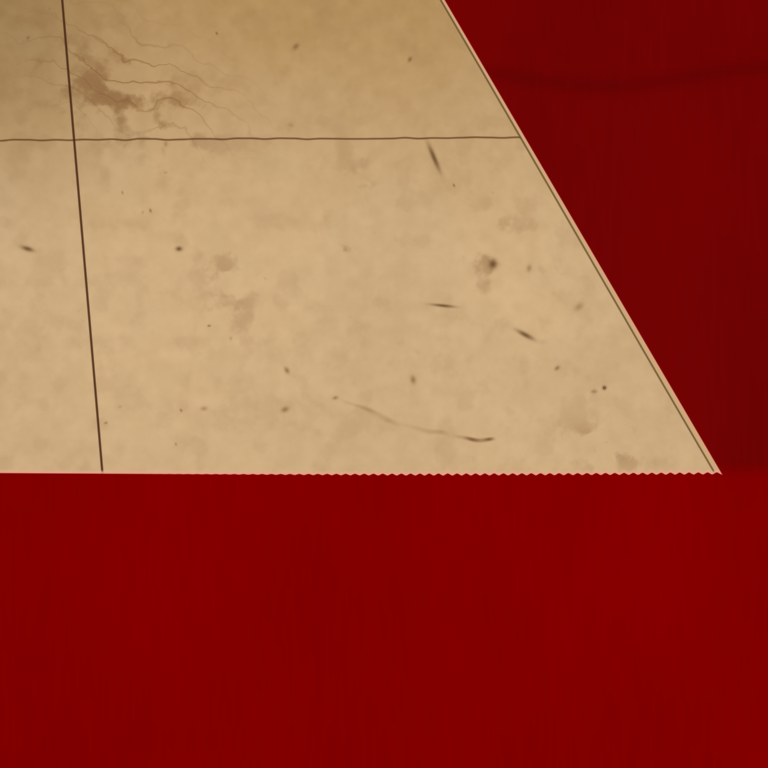
Reproduce this texture procedurally as a WebGL 2 fragment shader.

```glsl
#version 300 es
precision highp float;
// Cream marble tiles bounded by deep red cloth below and to the right.
// Straight edges and joints are signed distances; veins, stains and weave
// come from value noise, and the small pits from a hashed scatter loop.
uniform vec2 u_resolution;
out vec4 fragColor;

float hash(vec2 p) {
    return fract(sin(dot(p, vec2(127.1, 311.7))) * 43758.5);
}

float noise(vec2 p) {
    vec2 i = floor(p), f = fract(p);
    f = f * f * (3.0 - 2.0 * f);
    return mix(mix(hash(i), hash(i + vec2(1, 0)), f.x),
               mix(hash(i + vec2(0, 1)), hash(i + vec2(1, 1)), f.x), f.y);
}

float fbm(vec2 p) {
    float sum = 0.0, amp = 0.5;
    for (int i = 0; i < 5; i++) {
        sum += amp * noise(p);
        p = mat2(1.6, 1.2, -1.2, 1.6) * p + 7.3;
        amp *= 0.5;
    }
    return sum;
}

// Soft elliptical patch, rotated by angle.
float patchMask(vec2 p, vec2 centre, vec2 radius, float angle) {
    float c = cos(angle), s = sin(angle);
    vec2 q = mat2(c, -s, s, c) * (p - centre) / radius;
    return exp(-dot(q, q));
}

// Thin line of half width w at signed distance d.
float stroke(float d, float w, float aa) {
    return 1.0 - smoothstep(w - aa, w + aa, abs(d));
}

vec3 marble(vec2 p, float aa) {
    float cloud = fbm(p * 6.0), grain = fbm(p * 65.0);
    float shade = smoothstep(0.66, 1.04, p.y + 0.16 * (cloud - 0.5));
    vec3 col = mix(vec3(0.805, 0.675, 0.505), vec3(0.70, 0.555, 0.36), shade);
    col *= 1.0 - 0.13 * smoothstep(0.22, 0.0, p.x) * smoothstep(0.6, 1.0, p.y);
    col *= 0.965 + 0.07 * cloud;
    col += 0.05 * (grain - 0.48);

    // Stained regions broken up by noise
    float blotch = smoothstep(0.48, 0.72, fbm(p * 38.0 + 4.0));
    float stain = patchMask(p, vec2(0.16, 0.875), vec2(0.10, 0.05), -0.4)
        + 0.8 * patchMask(p, vec2(0.465, 0.70), vec2(0.025, 0.075), 0.0)
        + 0.6 * patchMask(p, vec2(0.66, 0.66), vec2(0.05, 0.05), 0.0)
        + 0.6 * patchMask(p, vec2(0.79, 0.42), vec2(0.05, 0.025), -0.3)
        + 0.4 * patchMask(p, vec2(0.30, 0.63), vec2(0.035, 0.06), 0.4) + 0.12;
    col = mix(col, vec3(0.48, 0.32, 0.18), 0.55 * blotch * min(stain, 1.0));

    // Wavy diagonal veins in the upper tile
    float vein = abs(sin((p.y + 0.42 * p.x) * 105.0 + 9.0 * fbm(p * 13.0)));
    float veinArea = patchMask(p, vec2(0.17, 0.90), vec2(0.12, 0.055), -0.4);
    col = mix(col, vec3(0.50, 0.34, 0.19),
              0.45 * veinArea * (1.0 - smoothstep(0.0, 0.3, vein)));

    // Long drooping scratch, darkest at its right end
    float run = smoothstep(0.43, 0.64, p.x);
    float scratch = p.y - mix(0.485, 0.427, sqrt(run)) - 0.008 * (noise(p * 45.0) - 0.5);
    float span = smoothstep(0.43, 0.48, p.x) * smoothstep(0.648, 0.635, p.x);
    float ink = span * (0.15 + 0.65 * smoothstep(0.58, 0.63, p.x)) * noise(p * 75.0 + 2.0);
    col = mix(col, vec3(0.34, 0.18, 0.09), ink * 1.3 * stroke(scratch, 0.0025, 0.0025));

    // Individual darker flecks
    float fleck = patchMask(p, vec2(0.036, 0.676), vec2(0.008, 0.003), -0.3)
        + patchMask(p, vec2(0.233, 0.676), vec2(0.004, 0.003), 0.0)
        + patchMask(p, vec2(0.577, 0.602), vec2(0.014, 0.002), -0.1)
        + patchMask(p, vec2(0.642, 0.656), vec2(0.005, 0.006), 0.0)
        + patchMask(p, vec2(0.684, 0.564), vec2(0.012, 0.003), -0.5)
        + patchMask(p, vec2(0.565, 0.795), vec2(0.003, 0.018), 0.4)
        + 1.3 * patchMask(p, vec2(0.787, 0.495), vec2(0.0025), 0.0);
    col = mix(col, vec3(0.30, 0.19, 0.09), 0.65 * min(fleck, 1.0));

    // Scattered pits
    for (int i = 0; i < 46; i++) {
        float k = float(i);
        vec2 centre = vec2(hash(vec2(k, 1.0)) * 0.85, 0.40 + 0.6 * hash(vec2(k, 2.0)));
        float size = 0.0015 + 0.003 * pow(hash(vec2(k, 3.0)), 3.0);
        float pit = patchMask(p, centre, vec2(size * 1.5, size), 6.3 * hash(vec2(k, 4.0)));
        col = mix(col, vec3(0.40, 0.25, 0.13), 0.5 * pit * hash(vec2(k, 5.0)));
    }

    // Tile joints
    float across = p.y - 0.8175 - 0.005 * p.x - 0.002 * (noise(vec2(p.x * 55.0, 3.0)) - 0.5);
    float upright = p.x - 0.081 - 0.085 * (1.0 - p.y);
    col = mix(col, vec3(0.36, 0.23, 0.12), 0.75 * stroke(across, 0.0011, aa));
    return mix(col, vec3(0.24, 0.13, 0.07), 0.85 * stroke(upright, 0.0014, aa));
}

vec3 cloth(vec2 p) {
    float folds = fbm(p * vec2(7.0, 4.0)) - 0.48;
    float threads = noise(p * vec2(230.0, 28.0)) - 0.5;
    float side = smoothstep(0.375, 0.40, p.y);
    vec3 col = mix(vec3(0.51, 0.0, 0.0), vec3(0.44, 0.01, 0.01), side);
    col.r += 0.05 * folds + 0.014 * threads;
    float crease = p.y - 0.90 - 0.012 * sin(p.x * 14.0);
    col.r -= 0.035 * side * exp(-crease * crease * 9000.0);
    return col;
}

void main() {
    vec2 p = gl_FragCoord.xy / u_resolution;
    float aa = 1.0 / min(u_resolution.x, u_resolution.y);
    float ripple = 0.0012 * sin(p.x * 520.0) * smoothstep(0.15, 0.6, p.x);
    float below = p.y - 0.384 + 0.002 * sin(3.14 * p.x) - ripple;
    float slant = (0.579 + 0.585 * (1.0 - p.y) - p.x) * 0.863;

    // Pale border strip with its dark inner groove
    vec3 stone = marble(p, aa);
    float strip = mix(0.0075, 0.0045, smoothstep(0.4, 1.0, p.y));
    stone = mix(stone, vec3(0.80, 0.65, 0.47), smoothstep(strip + aa, strip - aa, slant));
    stone = mix(stone, vec3(0.33, 0.25, 0.13), 0.75 * stroke(slant - strip, 0.0011, aa));

    // Pink light caught along the cloth edges
    vec3 glow = vec3(0.90, 0.64, 0.54);
    stone = mix(stone, glow, 0.85 * smoothstep(0.006, 0.001, below));
    stone = mix(stone, glow, 0.55 * smoothstep(0.003, 0.0, slant));
    float inside = smoothstep(-aa, aa, min(below, slant));
    fragColor = vec4(clamp(mix(cloth(p), stone, inside), 0.0, 1.0), 1.0);
}
```
